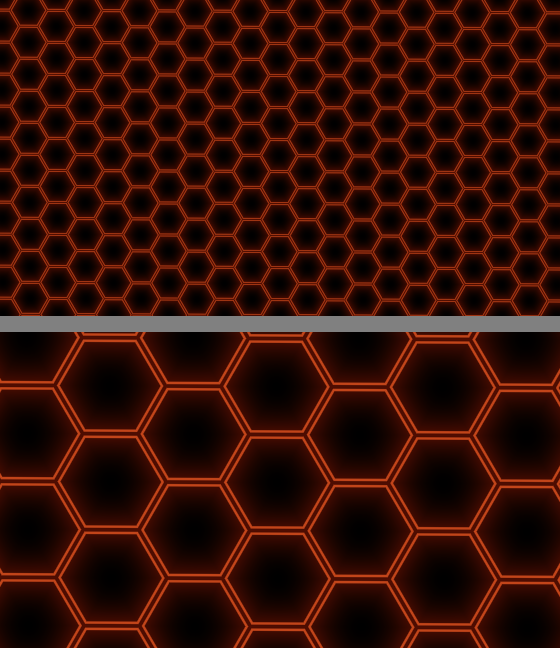
Top, the full canvas; bottom, a detail of the centre.
A WebGL 1 fragment shader for this pattern:

```glsl
precision highp float;

uniform vec2 u_resolution;

// Lengths are fractions of the canvas height
#define CELL_SIZE 0.1013
#define GRID_OFFSET vec2(-0.003, 0.0078)
#define GRID_SKEW vec2(0.007, 0.005)
#define LINE_INSET 0.0033
#define LINE_WIDTH 0.0026
#define GLOW_FALLOFF 2.1
#define GLOW_COLOR vec3(0.31, 0.050, 0.004)
#define LINE_COLOR vec3(0.76, 0.27, 0.10)

const vec2 LATTICE = vec2(1.7320508, 1.0);

// Offset from the nearest center of a flat-topped hexagon lattice
vec2 nearestCell(vec2 p) {
  vec2 a = mod(p + 0.5 * LATTICE, LATTICE) - 0.5 * LATTICE;
  vec2 b = mod(p, LATTICE) - 0.5 * LATTICE;
  return dot(a, a) < dot(b, b) ? a : b;
}

// Hexagonal distance from the center, 0.5 on the cell border
float hexDistance(vec2 p) {
  p = abs(p);
  return max(p.y, dot(p, 0.5 * LATTICE));
}

// Share of a pixel-wide window covered by a line at distance d
float lineCoverage(float d, float width, float pixel) {
  float hi = min(d + 0.5 * width, 0.5 * pixel);
  float lo = max(d - 0.5 * width, -0.5 * pixel);
  return clamp((hi - lo) / pixel, 0.0, 1.0);
}

void main() {
  float pixel = 1.0 / u_resolution.y;
  vec2 p = (gl_FragCoord.xy - 0.5 * u_resolution) * pixel - GRID_OFFSET;
  p += GRID_SKEW * p.yx;

  vec2 cell = nearestCell(p / CELL_SIZE);
  float hex = hexDistance(cell);
  float borderDistance = (0.5 - hex) * CELL_SIZE;

  // Glow: round near the center, hexagonal toward the border
  float reach = mix(2.0 * length(cell), 2.0 * hex, 2.0 * hex);
  vec3 color = GLOW_COLOR * pow(clamp(reach, 0.0, 1.0), GLOW_FALLOFF);

  // Each cell has its own outline, so neighbors form a double line
  float outline = lineCoverage(borderDistance - LINE_INSET, LINE_WIDTH, 1.15 * pixel);
  color = mix(color, LINE_COLOR, outline);

  gl_FragColor = vec4(color, 1.0);
}
```
